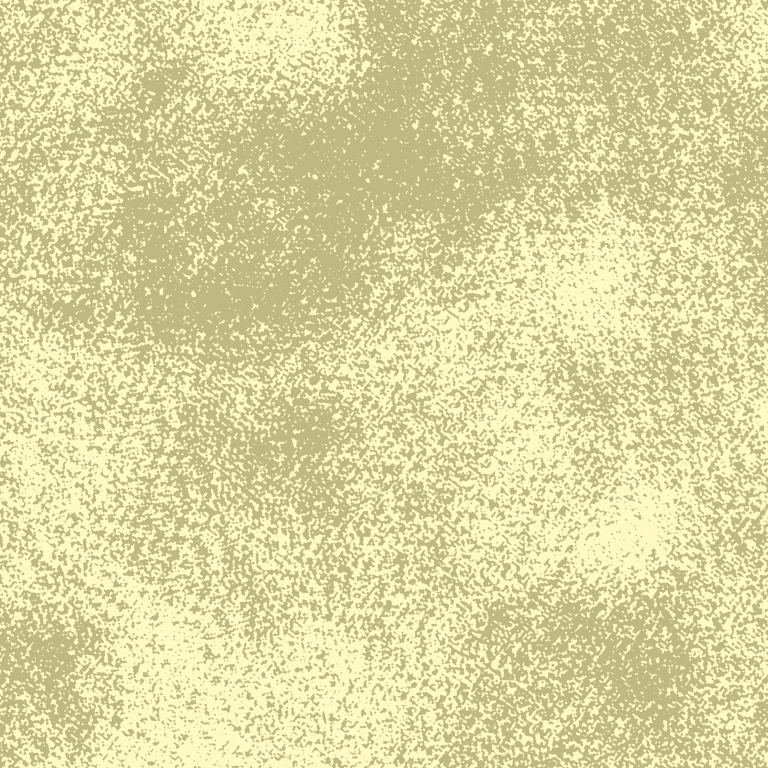
A WebGL 1 fragment shader for this texture:

```glsl
precision highp float;
uniform vec2 u_resolution;

#define GRAIN_CELLS 345.0
#define CLOUD_CELLS 6.0
#define CLOUD_STRENGTH 0.95
#define LIGHT_LEVEL 0.53
#define EDGE_SOFTNESS 0.07
#define DARK_OLIVE vec3(0.745, 0.722, 0.510)
#define PALE_CREAM vec3(1.0, 0.975, 0.763)

float hash(vec2 cell) {
  return fract(sin(dot(cell, vec2(127.1, 311.7))) * 43758.5453);
}

float valueNoise(vec2 p) {
  vec2 cell = floor(p);
  vec2 f = fract(p);
  vec2 blend = f * f * (3.0 - 2.0 * f);
  float low = mix(hash(cell), hash(cell + vec2(1.0, 0.0)), blend.x);
  float high = mix(hash(cell + vec2(0.0, 1.0)), hash(cell + vec2(1.0)), blend.x);
  return mix(low, high, blend.y);
}

// Soft patches: octaves are turned to hide the lattice
float clouds(vec2 p) {
  mat2 turnAndDouble = mat2(1.6, 1.2, -1.2, 1.6);
  float sum = 0.0;
  float amplitude = 0.5;
  float total = 0.0;
  for (int i = 0; i < 5; i++) {
    sum += amplitude * valueNoise(p);
    total += amplitude;
    amplitude *= 0.55;
    p = turnAndDouble * p + vec2(17.3, 9.1);
  }
  return sum / total;
}

// Fine speckle, with a coarser layer that clumps the grains
float grain(vec2 uv) {
  vec2 p = mat2(0.8, 0.6, -0.6, 0.8) * uv * GRAIN_CELLS;
  float clump = valueNoise(uv.yx * GRAIN_CELLS * 0.55 + vec2(41.7, 13.9));
  return 0.5 + 0.9 * (valueNoise(p) - 0.5) + 0.35 * (clump - 0.5);
}

void main() {
  float scale = min(u_resolution.x, u_resolution.y);
  vec2 uv = gl_FragCoord.xy / scale;
  float patchShift = CLOUD_STRENGTH * (clouds(uv * CLOUD_CELLS + vec2(23.7, 58.2)) - 0.5);

  // Average nine samples per pixel to smooth the grain edges
  float light = 0.0;
  for (int y = 0; y < 3; y++) {
    for (int x = 0; x < 3; x++) {
      vec2 offset = (vec2(float(x), float(y)) - 1.0) / (3.0 * scale);
      float level = grain(uv + offset) + patchShift - LIGHT_LEVEL;
      light += smoothstep(-EDGE_SOFTNESS, EDGE_SOFTNESS, level) / 9.0;
    }
  }
  gl_FragColor = vec4(mix(DARK_OLIVE, PALE_CREAM, light), 1.0);
}
```
